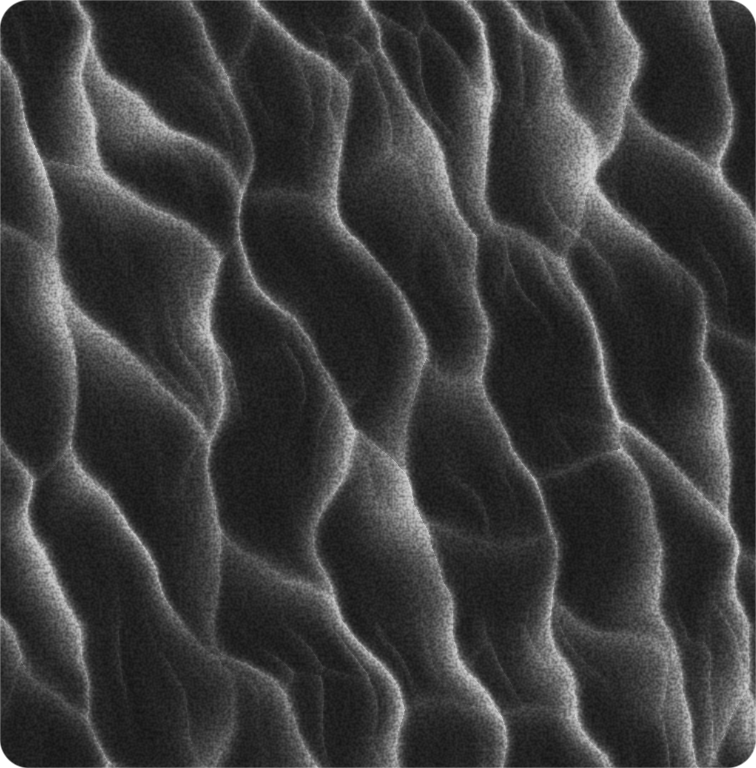
Write a WebGL 1 fragment shader that draws this texture.

```glsl
precision highp float;
// Side-lit sand ripples: dark leaning hollows parted by wavy pale crests.
// Stretched, warped Voronoi cells give the hollows; each border glows widely
// on its left flank and drops sharply on its right. Gradient noise adds grain.
uniform vec2 u_resolution;

const vec2  CELL_COUNT   = vec2(7.6, 3.3);  // hollows across and up the canvas
const float LEAN         = 0.29;            // sideways drift of crests with height
const vec2  JITTER       = vec2(0.78, 0.95);
const float FLANK_WIDTH  = 0.115;           // lit slope, in cell widths
const float SHADE_WIDTH  = 0.032;           // sharp side of a crest
const vec2  LIGHT_DIR    = vec2(0.98, 0.18);
const float BASE_GRAY    = 0.122;
const float CREST_GAIN   = 0.52;
const float MINOR_GAIN   = 0.15;
const float GRAIN_FREQ   = 270.0;
const float GRAIN_GAIN   = 0.40;
const float CORNER       = 0.038;
const vec3  PAPER        = vec3(1.0);

vec2 hash2(vec2 p) {
  vec3 h = fract(vec3(p.xyx) * vec3(0.1031, 0.1030, 0.0973));
  h += dot(h, h.yzx + 33.33);
  return fract((h.xx + h.yz) * h.zy);
}

float gradDot(vec2 cell, vec2 corner, vec2 f) {
  float angle = 6.28318 * hash2(cell + corner + 57.0).x;
  return dot(vec2(cos(angle), sin(angle)), f - corner);
}

// Gradient noise, roughly -0.7 to 0.7
float gnoise(vec2 p) {
  vec2 i = floor(p), f = p - i;
  vec2 u = f * f * f * (f * (f * 6.0 - 15.0) + 10.0);
  vec2 e = vec2(0.0, 1.0);
  return mix(mix(gradDot(i, e.xx, f), gradDot(i, e.yx, f), u.x),
             mix(gradDot(i, e.xy, f), gradDot(i, e.yy, f), u.x), u.y);
}

vec2 gnoise2(vec2 p) {
  return vec2(gnoise(p), gnoise(p + vec2(31.7, 74.3)));
}

// Centre of a hollow; odd columns are shifted to stagger the cells
vec2 hollowCentre(vec2 cell) {
  vec2 shift = vec2(0.0, 0.5 * mod(cell.x, 2.0));
  return cell + 0.5 + shift + JITTER * (hash2(cell + 19.0) - 0.5);
}

// Light gathered from all borders of the hollow around q
float crestLight(vec2 q, float flank) {
  vec2 home = floor(q);
  vec2 nearest = vec2(9.0);
  for (int j = -2; j <= 2; j++) {
    for (int i = -2; i <= 2; i++) {
      vec2 r = hollowCentre(home + vec2(float(i), float(j))) - q;
      if (dot(r, r) < dot(nearest, nearest)) nearest = r;
    }
  }
  float sum = 0.0;
  for (int j = -2; j <= 2; j++) {
    for (int i = -2; i <= 2; i++) {
      vec2 r = hollowCentre(home + vec2(float(i), float(j))) - q;
      vec2 gap = r - nearest;
      if (dot(gap, gap) > 0.0001) {
        vec2 n = normalize(gap);
        float facing = dot(n, LIGHT_DIR);
        float border = dot(0.5 * (r + nearest), n);
        float width = mix(SHADE_WIDTH, flank, smoothstep(-0.1, 0.7, facing));
        float glow = mix(0.2, 1.0, smoothstep(0.1, 0.8, abs(facing)));
        glow *= exp(-max(border, 0.0) / width);
        sum += glow * glow;
      }
    }
  }
  return sqrt(sum);
}

vec2 leaned(vec2 p) {
  return vec2(p.x + LEAN * p.y, p.y);
}

void main() {
  vec2 p = gl_FragCoord.xy / u_resolution.y;

  // Bend the sheet so that crests meander and fray
  vec2 bent = p + 0.060 * gnoise2(p * 4.8 + 3.0)
                + 0.020 * gnoise2(p * 12.0 + 11.0)
                + 0.0025 * gnoise2(p * 46.0);
  vec2 q = leaned(bent);

  // Main crests, uneven in breadth and strength
  float breadth = clamp(1.0 + 1.8 * gnoise(p * 4.5 + 40.0), 0.4, 2.1);
  float strength = clamp(0.9 + 1.1 * gnoise(p * 5.5 + 23.0), 0.25, 1.4);
  float light = CREST_GAIN * strength * crestLight(q * CELL_COUNT + 5.0, FLANK_WIDTH * breadth);

  // Faint small ripples, in patches
  float patches = smoothstep(-0.1, 0.4, gnoise(p * 5.0 + 67.0));
  light += MINOR_GAIN * patches * crestLight(q * CELL_COUNT * 2.1 + 40.0, FLANK_WIDTH);

  // Soft streaks along the lean and speckle that grows with light
  float streaks = gnoise(q * vec2(42.0, 13.0));
  float grain = gnoise(p * GRAIN_FREQ) + 0.6 * gnoise(p * GRAIN_FREQ * 0.53 + 9.0);
  float gray = BASE_GRAY + 0.028 * streaks + light;
  gray = gray * (1.0 + GRAIN_GAIN * grain) + 0.008 * grain;
  gray = gray < 0.6 ? gray : 0.6 + 0.3 * (1.0 - exp(-(gray - 0.6) / 0.3));

  // Rounded sheet on paper
  vec2 halfSize = 0.5 * vec2(u_resolution.x / u_resolution.y, 1.0);
  vec2 inset = max(abs(p - halfSize) - halfSize + CORNER, 0.0);
  float outside = smoothstep(-0.0015, 0.0015, length(inset) - CORNER);
  gl_FragColor = vec4(mix(vec3(max(gray, 0.06)), PAPER, outside), 1.0);
}
```
